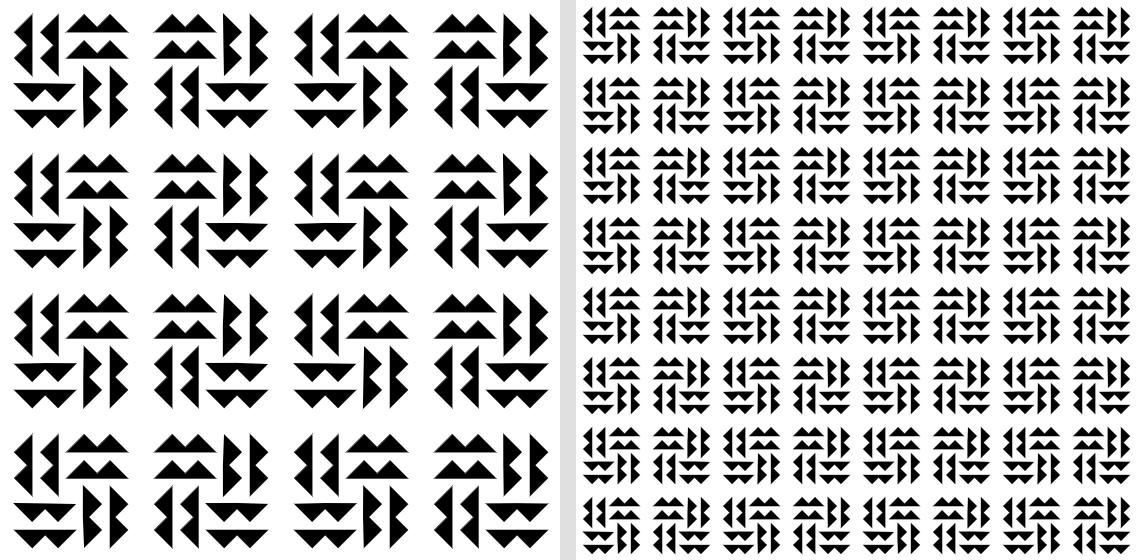
Left, the tile; right, the same tile 2 across and 2 down.
Write a WebGL 1 fragment shader that draws this pattern.

```glsl
precision highp float;
// Four by four pinwheels of black twin-peaked bars on white, mirrored in every other column.

uniform vec2 u_resolution;

// Lengths are in units of 1/192 of a tile.
const float TILES = 4.0;
const float TILE_SIZE = 192.0;
const vec2 PINWHEEL_CENTER = vec2(97.5, 94.5);
const float BAR_MIDDLE = 35.6;     // sideways shift of a bar from the pinwheel center
const float INNER_BASE = 17.0;     // distance of the inner flat edge from the center
const float BAR_PITCH = 36.0;      // spacing of the two bars in an arm
const float PEAK_OFFSET = 17.7;    // peaks lie this far either side of the bar middle
const float PEAK_HEIGHT = 25.5;
const float BASE_TILT = 0.9;       // uneven flat edges on some inner bars
const float BASE_BOW = 0.9;
const float HAIRLINE_DEPTH = 0.9;  // faint line just inside the upper left slopes
const float HAIRLINE_WIDTH = 0.4;
const float HAIRLINE_STRENGTH = 0.4;
const vec3 PAPER = vec3(1.0);
const vec3 INK = vec3(0.0);

float hash(vec2 cell) {
  return fract(sin(dot(cell, vec2(127.1, 311.7))) * 43758.5);
}

// Coverage of an inside-positive distance, smoothed over one pixel.
float coverage(float inside, float pixel) {
  return clamp(inside / pixel + 0.5, 0.0, 1.0);
}

// One bar: u runs along its flat base, v points from the base to the peaks.
float peakBar(float u, float v, float baseShift, float hairline, float pixel) {
  float roof = (PEAK_HEIGHT - abs(abs(u) - PEAK_OFFSET) - v) * 0.7071;
  float ink = coverage(min(roof, v - baseShift), pixel);
  float line = coverage(HAIRLINE_WIDTH * 0.5 - abs(roof - HAIRLINE_DEPTH), pixel);
  return ink * (1.0 - hairline * line);
}

float pinwheel(vec2 p, vec2 tile, float pixel) {
  float turn = 1.0 - 2.0 * mod(tile.x, 2.0);
  float halfLength = PEAK_OFFSET + PEAK_HEIGHT;
  vec2 outward = vec2(0.0, 1.0);
  float ink = 0.0;

  for (int arm = 0; arm < 4; arm++) {
    vec2 along = turn * vec2(outward.y, -outward.x);
    float u = dot(p, along) - BAR_MIDDLE;
    float v = dot(p, outward) - INNER_BASE;

    // Only arms facing right or down have an uneven inner base.
    float uneven = step(0.5, dot(outward, vec2(1.0, -1.0)));
    float chance = hash(tile + 7.0 * float(arm));
    float tilt = BASE_TILT * (2.0 * chance - 1.0) * u / halfLength;
    float bow = BASE_BOW * chance * (1.0 - abs(u) / halfLength);
    float baseShift = uneven * (tilt - bow);

    // Hairlines follow slopes whose normal points up and left.
    float side = sign(abs(u) - PEAK_OFFSET) * sign(u);
    vec2 normal = outward + along * side;
    float hairline = HAIRLINE_STRENGTH * step(1.5, dot(normal, vec2(-1.0, 1.0)));

    ink = max(ink, peakBar(u, v, baseShift, hairline, pixel));
    ink = max(ink, peakBar(u, v - BAR_PITCH, 0.0, hairline, pixel));
    outward = vec2(-outward.y, outward.x);
  }
  return ink;
}

void main() {
  vec2 grid = gl_FragCoord.xy / u_resolution * TILES;
  vec2 tile = mod(floor(grid), TILES);
  vec2 p = fract(grid) * TILE_SIZE - PINWHEEL_CENTER;
  float pixel = TILES * TILE_SIZE / min(u_resolution.x, u_resolution.y);
  gl_FragColor = vec4(mix(PAPER, INK, pinwheel(p, tile, pixel)), 1.0);
}
```
